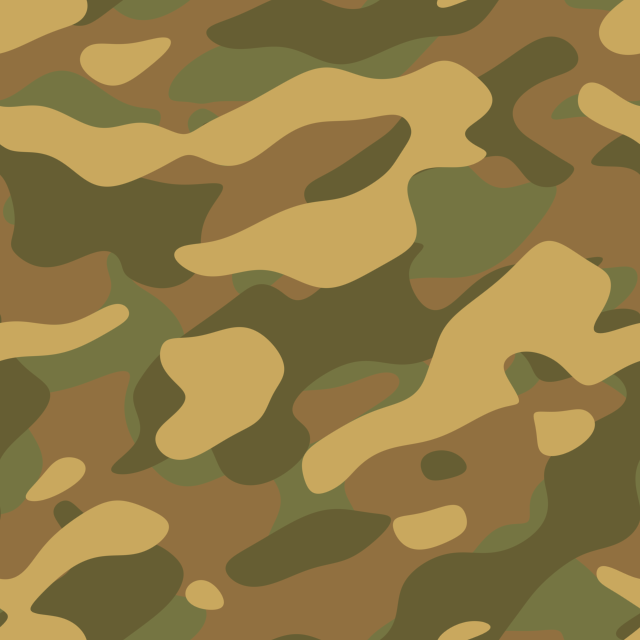
Write a Shadertoy shader that draws this pattern.

```glsl
const float TAU = 6.2831853;

const vec3 GREEN = vec3(0.46, 0.46, 0.26);
const vec3 BROWN = vec3(0.57, 0.44, 0.25);
const vec3 DARK  = vec3(0.40, 0.37, 0.20);
const vec3 TAN   = vec3(0.79, 0.66, 0.37);

// Integer hash: lattice cell and seed to a value in 0..1
float hash(ivec2 cell, int seed) {
    uint h = uint(cell.x + 64) * 1597334677u
           ^ uint(cell.y + 64) * 3812015801u
           ^ uint(seed + 1) * 2798796415u;
    h = (h ^ (h >> 16)) * 2146121005u;
    h = (h ^ (h >> 15)) * 2221713035u;
    h ^= h >> 16;
    return float(h >> 8) / 16777216.0;
}

// Bends the outlines into hooks and bulges
vec2 warp(vec2 p, float phase) {
    return p + vec2(0.024 * sin(TAU * (4.0 * p.y + p.x + phase)),
                    0.011 * sin(TAU * (5.0 * p.x - p.y + phase * 2.0)));
}

// Sum of random waves with zero mean and unit variance;
// the spectrum favours wide, slightly rising blobs
float blobField(vec2 p, int seed) {
    float sum = 0.0, power = 0.0;
    for (int ky = 1; ky <= 8; ky++) {
        for (int kx = -5; kx <= 4; kx++) {
            ivec2 cell = ivec2(kx, ky);
            vec2 k = vec2(cell);
            float r = length(vec2(k.x + 0.25 * k.y, k.y) / vec2(3.0, 5.0));
            float amplitude = r * exp(-r * r) * (0.5 + hash(cell, seed + 50));
            sum += amplitude * cos(TAU * (dot(k, p) + hash(cell, seed)));
            power += 0.5 * amplitude * amplitude;
        }
    }
    return sum * inversesqrt(power);
}

// Antialiased coverage of the region where the field exceeds a level
float coverage(float field, float level) {
    float width = length(vec2(dFdx(field), dFdy(field))) + 1e-5;
    return smoothstep(-0.75, 0.75, (field - level) / width);
}

// Paints one layer of blobs over the colour below
vec3 paint(vec3 below, vec3 ink, vec2 p, int seed, float level) {
    float field = blobField(warp(p, hash(ivec2(0), seed)), seed);
    return mix(below, ink, coverage(field, level));
}

void mainImage(out vec4 fragColor, in vec2 fragCoord) {
    vec2 p = fragCoord / iResolution.y;

    // Levels are normal quantiles that set the share of each layer
    vec3 color = GREEN;
    color = paint(color, BROWN, p, 11, -0.25);
    color = paint(color, DARK, p, 23, 0.23);
    color = paint(color, TAN, p, 37, 0.58);

    fragColor = vec4(color, 1.0);
}
```
